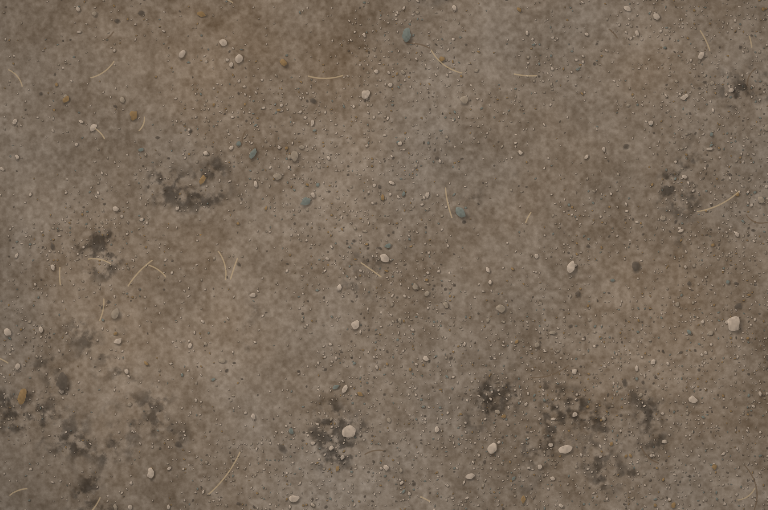
Give the GLSL for this texture, as a Shadertoy shader.

```glsl
vec3 hash3(vec2 p) {
    vec3 q = fract(p.xyx * vec3(0.1031, 0.1030, 0.0973));
    q += dot(q, q.yxz + 33.33);
    return fract((q.xxy + q.yzz) * q.zyx);
}

float noise(vec2 p) {
    vec2 i = floor(p), f = fract(p);
    f = f * f * (3.0 - 2.0 * f);
    return mix(mix(hash3(i).x, hash3(i + vec2(1, 0)).x, f.x),
               mix(hash3(i + vec2(0, 1)).x, hash3(i + vec2(1, 1)).x, f.x), f.y);
}

float fbm(vec2 p) {
    float sum = 0.0, amp = 0.53;
    for (int i = 0; i < 4; i++) {
        sum += amp * noise(p);
        p = mat2(1.6, 1.2, -1.2, 1.6) * p + 17.3;
        amp *= 0.5;
    }
    return sum;
}

mat2 rotation(float a) {
    return mat2(cos(a), sin(a), -sin(a), cos(a));
}

vec3 stoneColor(float pick) {
    if (pick < 0.50) return vec3(0.68, 0.61, 0.54);
    if (pick < 0.74) return vec3(0.56, 0.50, 0.43);
    if (pick < 0.83) return vec3(0.53, 0.42, 0.28);
    if (pick < 0.92) return vec3(0.42, 0.44, 0.41);
    return vec3(0.34, 0.30, 0.26);
}

// One layer of irregular stones, at most one per grid cell
void scatterStones(inout vec3 col, vec2 p, float cells, float share, float size, float px) {
    vec2 g = p * cells + cells * 0.37, id = floor(g);
    vec3 place = hash3(id + cells), form = hash3(id + cells + 71.0);
    if (place.x > share) return;

    vec2 q = (fract(g) - 0.5 - (place.yz - 0.5) * 0.45) / cells;
    float radius = size * mix(0.45, 1.0, form.x * form.x);
    mat2 turn = rotation(form.y * 6.283);
    vec2 squash = vec2(1.0, mix(1.1, 1.9, form.z));
    vec2 body = turn * q * squash;
    vec2 shade = turn * (q - radius * vec2(0.25, -0.35)) * squash;
    float edge = radius * (0.75 + 0.5 * noise(body / radius * 1.3 + id * 3.7));

    float shadow = 1.0 - smoothstep(-0.3 * radius, 0.4 * radius + px, length(shade) - edge);
    col *= 1.0 - 0.28 * shadow;

    vec3 tone = stoneColor(fract(form.x * 7.3 + place.y * 5.1));
    tone *= 0.93 + 0.14 * dot(q, vec2(-0.5, 0.8)) / radius + 0.16 * noise(q * 260.0 + id);
    float cover = 1.0 - smoothstep(-0.7 * px, 0.7 * px, length(body) - edge);
    col = mix(col, tone, 0.85 * cover);
}

// Sparse thin bent stalks
void scatterStraw(inout vec3 col, vec2 p, float cells, float share, float px) {
    vec2 g = p * cells + 3.3, id = floor(g);
    vec3 place = hash3(id + 211.0 + cells), form = hash3(id + 307.0);
    if (place.x > share) return;
    vec2 q = rotation(form.x * 6.283) * (fract(g) - 0.5 - (place.yz - 0.5) * 0.4);
    float reach = mix(0.1, 0.26, form.y);
    q.y += (form.z - 0.5) * 3.0 * (q.x * q.x - reach * reach);
    float d = length(vec2(max(abs(q.x) - reach, 0.0), q.y)) / cells;
    float cover = 1.0 - smoothstep(0.0004, 0.0010 + 0.7 * px, d);
    col = mix(col, mix(vec3(0.40, 0.33, 0.26), vec3(0.69, 0.60, 0.47), step(0.3, form.z)), 0.7 * cover);
}

void mainImage(out vec4 fragColor, in vec2 fragCoord) {
    vec2 p = fragCoord / iResolution.y;
    vec2 uv = fragCoord / iResolution.xy;
    float px = 1.0 / iResolution.y;

    // Packed earth: broad patches, small lumps and fine grain
    vec3 col = vec3(0.488, 0.428, 0.366);
    col += 0.17 * (fbm(p * 3.2 + 4.0) - 0.5);
    col += 0.10 * (fbm(p * 24.0 + 9.0) - 0.5);
    col += 0.17 * (fbm(p * 120.0) - 0.5);
    col += vec3(0.03, 0.0, -0.03) * (fbm(p * 4.5 + 31.0) - 0.5);

    // Dark crumbs gathered in a few spots
    float debris = smoothstep(0.64, 0.78, fbm(p * 6.0 + 53.0));
    col *= 1.0 - 0.38 * debris * smoothstep(0.35, 0.7, fbm(p * 70.0));

    // Grit in drifts, then larger pebbles
    float drift = smoothstep(0.35, 0.7, fbm(p * 4.0 + 80.0) + 0.12 * (uv.x - uv.y));
    scatterStones(col, p, 125.0, 0.06 + 0.28 * drift, 0.0024, px);
    scatterStones(col, p, 83.0, 0.03 + 0.17 * drift, 0.0034, px);
    scatterStones(col, p, 41.0, 0.04 + 0.07 * drift, 0.0062, px);
    scatterStones(col, p, 19.0, 0.13, 0.0105, px);
    scatterStones(col, p, 9.0, 0.13, 0.0175, px);

    scatterStraw(col, p, 5.0, 0.28, px);
    scatterStraw(col, p, 11.0, 0.12, px);

    // Darker corners
    vec2 c = uv - 0.5;
    col *= 1.02 - 0.32 * dot(c, c) * dot(c, c) - 0.06 * dot(c, c);
    fragColor = vec4(col, 1.0);
}
```
